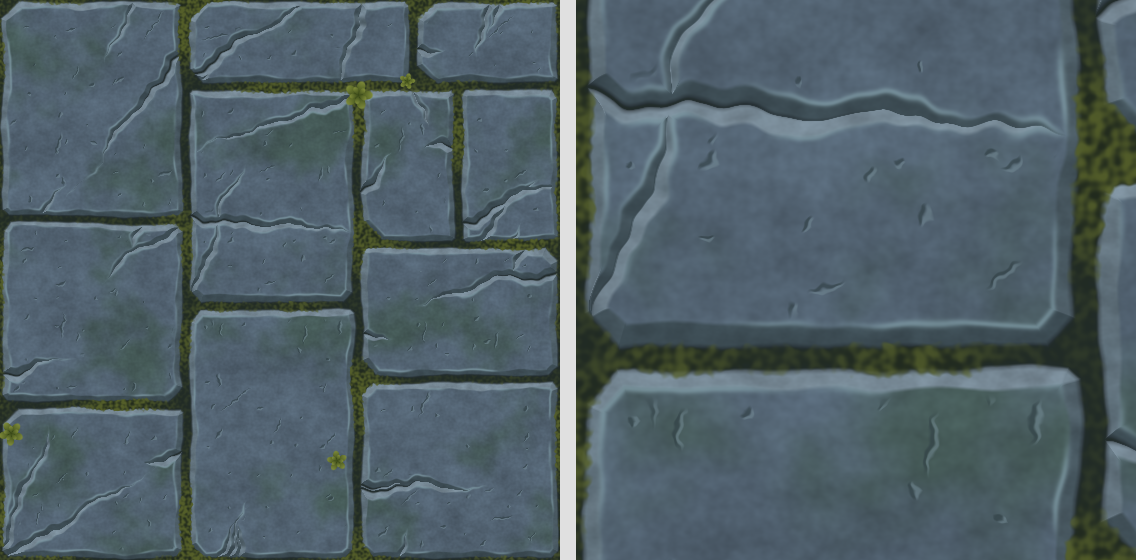
Left, the full canvas; right, a detail of the centre.
Write a Shadertoy shader that draws this texture.

```glsl
// Worn blue slate slabs with chipped bevels, cracks and mossy joints.
// Nested cuts give each slab's bounds; the distance to its edges and cracks
// drives bevel light, pale rims and moss. Gradient noise adds wear and stains.

vec2 hash2(vec2 p) {
    vec3 q = fract(p.xyx * vec3(0.1031, 0.1030, 0.0973));
    q += dot(q, q.yzx + 33.33);
    return fract((q.xx + q.yz) * q.zy);
}

float gradDot(vec2 cell, vec2 offset, vec2 f) {
    float a = 6.2832 * hash2(cell + offset + 40.0).x;
    return dot(vec2(cos(a), sin(a)), f - offset);
}

float noise(vec2 p) {
    vec2 i = floor(p), f = p - i;
    vec2 u = f * f * f * (f * (f * 6.0 - 15.0) + 10.0);
    return mix(mix(gradDot(i, vec2(0, 0), f), gradDot(i, vec2(1, 0), f), u.x),
               mix(gradDot(i, vec2(0, 1), f), gradDot(i, vec2(1, 1), f), u.x), u.y);
}

float fbm(vec2 p) {
    float sum = 0.0, amp = 0.6;
    for (int i = 0; i < 4; i++) {
        sum += amp * noise(p);
        p = mat2(1.6, 1.2, -1.2, 1.6) * p + 7.3;
        amp *= 0.55;
    }
    return sum;
}

// Keeps the side of a cut on which x lies.
void cut(inout float lo, inout float hi, float x, float at) {
    if (x < at) hi = min(hi, at); else lo = max(lo, at);
}

// Slab bounds as left, bottom, right, top.
vec4 slabBounds(vec2 p) {
    vec4 b = vec4(-0.003, -0.003, 1.003, 1.003);
    cut(b.x, b.z, p.x, 0.332);
    if (p.x < 0.332) {
        cut(b.y, b.w, p.y, 0.607);
        cut(b.y, b.w, p.y, 0.277);
        return b;
    }
    cut(b.y, b.w, p.y, 0.844);
    if (p.y > 0.844) { cut(b.x, b.z, p.x, 0.739); return b; }
    cut(b.x, b.z, p.x, 0.639);
    if (p.x < 0.639) { cut(b.y, b.w, p.y, 0.453); return b; }
    cut(b.y, b.w, p.y, 0.564);
    cut(b.y, b.w, p.y, 0.323);
    if (p.y > 0.564) cut(b.x, b.z, p.x, 0.818);
    return b;
}

// Distance to the slab edge (x) and to its nearest crack (y).
vec2 slabDistance(vec2 p) {
    p += 0.007 * vec2(noise(p * 11.0), noise(p * 11.0 + 31.0));
    p += 0.002 * vec2(noise(p * 42.0 + 5.0), noise(p * 42.0 + 63.0));
    vec4 b = slabBounds(p);
    vec2 centre = 0.5 * (b.xy + b.zw), halfSize = 0.5 * (b.zw - b.xy);
    vec2 id = floor(centre * 97.0);

    vec2 side = min(p - b.xy, b.zw - p);
    float chip = hash2(id + 3.0 * step(centre, p)).x;
    float chamfer = 0.7 * (side.x + side.y - 0.016 - 0.03 * chip * chip) + 0.006;
    float edge = min(min(side.x, side.y + 0.001), chamfer) - 0.0062;

    // Cracks run inward from the rim and close towards their tip.
    float crack = 1.0;
    for (int i = 0; i < 3; i++) {
        vec2 h = hash2(id + 17.0 * float(i + 1)), k = hash2(id + 29.0 * float(i + 2));
        float a = 0.85 + 3.1416 * step(0.5, h.x) + 1.5 * (h.y - 0.5);
        vec2 outward = vec2(cos(a), sin(a));
        vec2 start = centre + halfSize * outward / max(abs(outward.x), abs(outward.y));
        a += 0.9 * (k.x - 0.5);
        vec2 dir = -vec2(cos(a), sin(a)), q = p - start;
        float along = dot(q, dir), across = dot(q, vec2(-dir.y, dir.x));
        across += 0.024 * noise(vec2(along * 13.0, 9.0 * h.x)) + 0.006 * noise(vec2(along * 50.0, 3.0));
        float t = max(along, 0.0) / mix(0.06, 0.36, k.y * k.y);
        crack = min(crack, abs(across) + mix(-0.0005, 0.012, t * t) + 0.003 * step(0.4, h.y));
    }
    return vec2(edge, crack);
}

float height(vec2 p) { vec2 d = slabDistance(p); return min(d.x, d.y); }

// Short slanted nicks: dark groove (x) with a lit lower lip (y).
vec2 nicks(vec2 p, float cells, float size) {
    vec2 cell = floor(p * cells), h = hash2(cell + cells), k = hash2(cell + 91.0);
    vec2 q = p - (cell + 0.25 + 0.5 * h) / cells;
    float a = 0.95 + 1.5 * (k.x - 0.5);
    q = mat2(cos(a), -sin(a), sin(a), cos(a)) * q;
    q.y += 0.006 * noise(vec2(q.x * 60.0, 20.0 * h.x)) + 0.003 * noise(p * 150.0);
    float taper = max(0.0, 1.0 - abs(q.x) / (size * (0.3 + 0.7 * h.y)));
    float width = 0.0008 + 0.002 * taper * k.y * k.y;
    float groove = 1.0 - smoothstep(0.2, 1.3, abs(q.y) / width);
    float lip = 1.0 - smoothstep(0.2, 1.2, abs(q.y + 1.6 * width) / width);
    return vec2(groove, lip) * smoothstep(0.0, 0.5, taper) * step(0.35, k.y);
}

void mainImage(out vec4 fragColor, in vec2 fragCoord) {
    vec2 p = fragCoord / iResolution.xy;
    float px = 1.0 / iResolution.y, e = 0.0015;
    vec2 dist = slabDistance(p);
    float d = min(dist.x, dist.y);
    vec2 slope = vec2(height(p + vec2(e, 0)), height(p + vec2(0, e))) - d;
    float light = dot(-slope / (length(slope) + 1e-5), vec2(-0.25, 0.97));

    // Slate face: blue body, green stains, brushed grain
    float stain = fbm(p * 6.0 + 3.0), grain = fbm(p * vec2(45.0, 60.0));
    vec3 col = mix(vec3(0.325, 0.39, 0.45), vec3(0.265, 0.345, 0.335), smoothstep(-0.05, 0.4, stain));
    col *= 1.0 + 0.15 * grain + 0.2 * fbm(p * 13.0) + 0.06 * noise(p * 190.0);
    vec2 nick = nicks(p, 6.0, 0.04) + nicks(p + 0.37, 11.0, 0.018) + nicks(p + 0.71, 19.0, 0.008);
    float face = smoothstep(0.014, 0.024, d);
    col = mix(col, vec3(0.19, 0.25, 0.27), 0.65 * min(nick.x, 1.0) * face);
    col = mix(col, vec3(0.46, 0.55, 0.59), 0.5 * min(nick.y, 1.0) * face);

    // Bevel lit from above, with a broken pale rim
    float bevel = 0.012 + 0.007 * noise(p * 16.0);
    vec3 bevelCol = mix(vec3(0.235, 0.295, 0.325), vec3(0.47, 0.54, 0.59), smoothstep(-0.8, 1.0, light));
    bevelCol *= 1.0 + 0.25 * grain;
    col = mix(bevelCol, col, smoothstep(bevel - 0.002, bevel + 0.001, d));
    float rim = exp(-pow((d - bevel) / 0.0021, 2.0)) * smoothstep(-0.3, 0.4, noise(p * 22.0 + 8.0));
    col = mix(col, vec3(0.50, 0.61, 0.65), 0.7 * rim);

    // Gaps and the moss that fills the joints
    col *= mix(0.65, 1.0, smoothstep(0.0, 0.004, d));
    col = mix(vec3(0.13, 0.17, 0.16), col, smoothstep(-px, 0.001 + px, d));
    float tuft = noise(p * 170.0) + 0.7 * noise(p * 75.0);
    float growth = smoothstep(-0.35, 0.35, noise(p * 7.0 + 12.0));
    vec3 moss = mix(vec3(0.13, 0.165, 0.11), vec3(0.33, 0.37, 0.16), smoothstep(-0.45, 0.8, tuft + 0.3 * growth));
    float reach = 0.0045 * growth - 0.0005 + 0.004 * tuft;
    col = mix(col, moss, (0.25 + 0.75 * growth) * (1.0 - smoothstep(reach - 0.002, reach + 0.002, dist.x)));

    // Leafy rosettes rooted in the joints
    vec2 roots[4] = vec2[4](vec2(0.64, 0.83), vec2(0.02, 0.226), vec2(0.602, 0.177), vec2(0.727, 0.855));
    for (int i = 0; i < 4; i++) {
        vec2 q = p - roots[i];
        for (int layer = 0; layer < 2; layer++) {
            float size = (0.026 - 0.004 * float(i)) * (1.0 - 0.4 * float(layer));
            float petal = abs(cos(2.5 * atan(q.y, q.x) + float(i) + 1.2 * float(layer)));
            float r = length(q) / (size * (0.45 + 0.55 * petal));
            vec3 leaf = mix(vec3(0.22, 0.28, 0.09), vec3(0.50, 0.55, 0.23), r * petal);
            col = mix(col, leaf, 1.0 - smoothstep(0.9, 1.0 + px / size, r));
        }
    }
    fragColor = vec4(col, 1.0);
}
```
